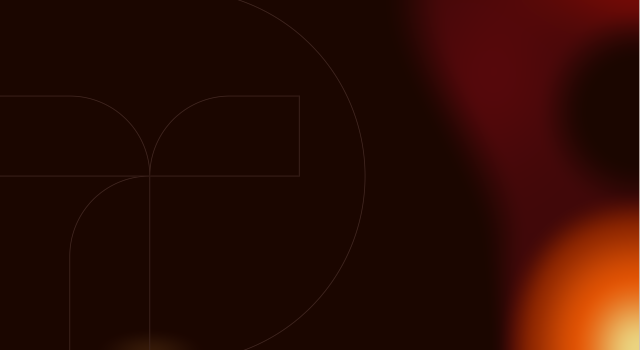
Write a WebGL 2 fragment shader that draws this background.

```glsl
#version 300 es
precision highp float;

uniform vec2 u_resolution;
out vec4 fragColor;

// Palette
const vec3 NIGHT = vec3(0.106, 0.022, 0.0);
const vec3 WINE = vec3(0.25, 0.032, 0.035);
const vec3 CRIMSON = vec3(0.335, 0.03, 0.042);
const vec3 SCARLET = vec3(0.46, 0.04, 0.02);
const vec3 RUST = vec3(0.46, 0.10, 0.0);
const vec3 ORANGE = vec3(0.90, 0.335, 0.015);
const vec3 PALE = vec3(0.92, 0.83, 0.50);
const vec3 AMBER = vec3(0.21, 0.10, 0.03);
const vec3 LINE = vec3(0.245, 0.145, 0.12);
const vec3 RIM = vec3(0.80, 0.76, 0.74);

// Layout, in units of the canvas height
const vec2 JOINT = vec2(0.428, 0.497);
const float LEAF = 0.2286;
const float LEAF_LENGTH = 0.427;
const float FAR = 4.0;
const vec2 ARC_CENTER = vec2(0.512, 0.497);
const float ARC_RADIUS = 0.531;
const float LINE_WIDTH = 0.0024;
const float RIM_WIDTH = 0.0024;
const vec2 HOLE_CENTER = vec2(1.825, 0.68);
const vec2 HOLE_FADE = vec2(0.14, 0.30);
const vec2 FIRE_CENTER = vec2(1.835, -0.01);
const vec2 FIRE_SHAPE = vec2(0.88, 1.0);
const float FIRE_POWER = 2.3;
const vec2 AMBER_CENTER = vec2(0.43, -0.005);
const vec2 AMBER_SIZE = vec2(0.165, 0.07);

// One inside a, zero beyond b
float fade(float a, float b, float d) {
    return 1.0 - smoothstep(a, b, d);
}

float glow(vec2 p, vec2 center, vec2 size) {
    vec2 q = (p - center) / size;
    return exp(-dot(q, q));
}

// Box with one rounded corner; u runs inward from that corner
float leafDistance(vec2 u, vec2 size) {
    vec2 q = LEAF - u;
    float corner = length(max(q, 0.0)) + min(max(q.x, q.y), 0.0) - LEAF;
    vec2 far = u - size;
    return max(corner, max(far.x, far.y));
}

float outlineDistance(vec2 p) {
    vec2 q = p - JOINT;
    float left = leafDistance(vec2(-q.x, LEAF - q.y), vec2(FAR, LEAF));
    float right = leafDistance(vec2(q.x, LEAF - q.y), vec2(LEAF_LENGTH, LEAF));
    float stem = leafDistance(vec2(q.x + LEAF, -q.y), vec2(LEAF, FAR));
    float d = min(min(abs(left), abs(right)), abs(stem));

    // Only the right half of the large circle is drawn
    float arc = abs(length(p - ARC_CENTER) - ARC_RADIUS);
    return p.x > ARC_CENTER.x ? min(d, arc) : d;
}

vec3 redVeil(vec2 p, vec3 color) {
    vec3 red = mix(WINE, CRIMSON, glow(p, vec2(1.41, 0.79), vec2(0.2, 0.26)));
    red = mix(red, SCARLET, glow(p, vec2(1.83, 1.04), vec2(0.3, 0.13)));

    // Left border bends inward towards the bottom
    float border = mix(1.44, 1.185, smoothstep(0.3, 1.0, p.y));
    float softness = mix(0.045, 0.095, smoothstep(0.0, 0.6, p.y));
    float veil = smoothstep(-softness, softness, p.x - border);
    float hole = fade(HOLE_FADE.x, HOLE_FADE.y, length(p - HOLE_CENTER));
    return mix(color, red, veil * (1.0 - hole));
}

// Rounded square falloff, from rust at the rim to a pale core
vec3 fire(vec2 p, vec3 color) {
    vec2 q = pow(abs(p - FIRE_CENTER) / FIRE_SHAPE, vec2(FIRE_POWER));
    float d = pow(q.x + q.y, 1.0 / FIRE_POWER);
    color = mix(color, RUST, fade(0.35, 0.47, d));
    color = mix(color, ORANGE, fade(0.18, 0.44, d));
    return mix(color, PALE, fade(0.02, 0.23, d));
}

void main() {
    vec2 p = gl_FragCoord.xy / u_resolution.y;
    float pixel = 1.0 / u_resolution.y;

    // Glows
    vec3 color = redVeil(p, NIGHT);
    color = fire(p, color);
    float ember = fade(0.0, 1.0, length((p - AMBER_CENTER) / AMBER_SIZE));
    color = mix(color, AMBER, ember);

    // Hairlines, dimmed where they are thinner than a pixel
    float edge = max(LINE_WIDTH, pixel) * 0.5;
    float strength = min(1.0, LINE_WIDTH / pixel);
    float line = fade(edge - 0.5 * pixel, edge + 0.5 * pixel, outlineDistance(p));
    color = mix(color, LINE, line * strength);

    // Pale rim along the right side
    float inset = u_resolution.x * pixel - p.x;
    float rim = clamp((RIM_WIDTH - inset) / pixel + 0.5, 0.0, 1.0);
    color = mix(color, RIM, rim);

    fragColor = vec4(color, 1.0);
}
```
